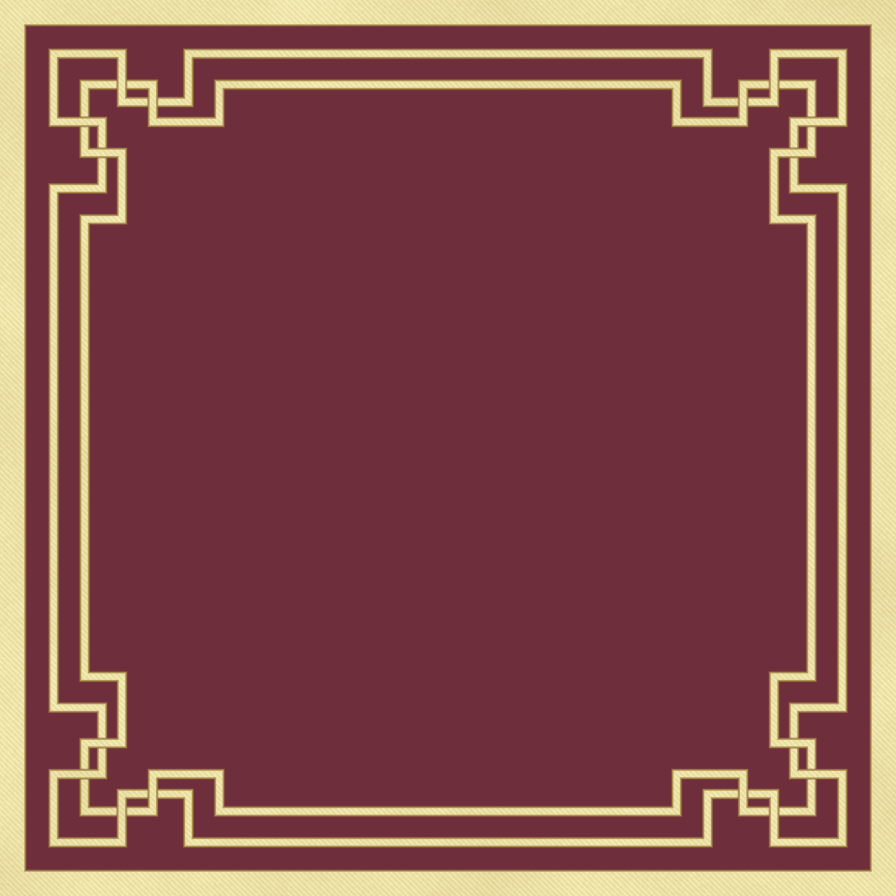
This background is drawn by a three.js fragment shader. Its source:

```glsl
// Maroon panel with a woven gold border and interlaced stepped corner rails.
varying vec2 vUv;

const vec3 MAROON = vec3(0.435, 0.182, 0.230);
const vec3 SHADOW = vec3(0.53, 0.32, 0.26);
const vec3 DARK_GOLD = vec3(0.67, 0.57, 0.31);
const vec3 MID_GOLD = vec3(0.85, 0.79, 0.54);
const vec3 PALE_GOLD = vec3(0.96, 0.93, 0.71);

const float SOFT = 0.0009;
const float BORDER = 0.0286;
const float RAIL_HALF = 0.0053;

float hash(vec2 p) {
  vec3 h = fract(vec3(p.xyx) * 0.1031);
  h += dot(h, h.yzx + 33.33);
  return fract((h.x + h.y) * h.z);
}

float valueNoise(vec2 p) {
  vec2 cell = floor(p);
  vec2 f = fract(p);
  f = f * f * (3.0 - 2.0 * f);
  float low = mix(hash(cell), hash(cell + vec2(1.0, 0.0)), f.x);
  float high = mix(hash(cell + vec2(0.0, 1.0)), hash(cell + vec2(1.0)), f.x);
  return mix(low, high, f.y);
}

// Coverage of the region where the distance is negative
float inside(float d) {
  return 1.0 - smoothstep(-SOFT, SOFT, d);
}

// Square-ended bar around an axis-aligned segment
float barDistance(vec2 p, vec2 a, vec2 b, float halfWidth) {
  vec2 away = abs(p - 0.5 * (a + b)) - 0.5 * abs(b - a) - halfWidth;
  return max(away.x, away.y);
}

// Rail along the side at an inset, dipping to depth between two positions
float railDistance(vec2 p, float inset, float start, float end, float depth) {
  vec2 a = vec2(start, inset);
  vec2 b = vec2(start, depth);
  vec2 c = vec2(end, depth);
  vec2 e = vec2(end, inset);
  float d = barDistance(p, vec2(inset), a, RAIL_HALF);
  d = min(d, barDistance(p, a, b, RAIL_HALF));
  d = min(d, barDistance(p, b, c, RAIL_HALF));
  d = min(d, barDistance(p, c, e, RAIL_HALF));
  return min(d, barDistance(p, e, vec2(0.6, inset), RAIL_HALF));
}

// Twill weave with fine grain and slow changes of tone
vec3 goldCloth(vec2 p) {
  float twill = 0.5 + 0.5 * cos(6.2832 * (p.x + p.y) * 160.0);
  float grain = valueNoise(p * 400.0);
  float tone = valueNoise(p * 9.0) + 0.5 * valueNoise(p * 31.0 + 7.0);
  float light = 0.12 + 0.42 * twill + 0.22 * grain + 0.28 * tone;
  return mix(MID_GOLD, PALE_GOLD, clamp(light, 0.0, 1.0));
}

// Rail with a faint shadow, dark rim and cloth fill
vec3 paintRail(vec3 base, vec3 cloth, float d) {
  vec3 color = mix(base, SHADOW, 0.6 * inside(d - 0.0008));
  color = mix(color, DARK_GOLD, inside(d));
  return mix(color, cloth, inside(d + 0.0016));
}

void main() {
  // Fold all four sides and both corner halves into one
  vec2 q = min(vUv, 1.0 - vUv);
  q = vec2(max(q.x, q.y), min(q.x, q.y));

  vec3 cloth = goldCloth(vUv);
  vec3 color = MAROON;

  // Interlaced rails, exchanging places between the two crossings
  float outer = railDistance(q, 0.0599, 0.1360, 0.2103, 0.1139);
  float inner = railDistance(q, 0.0944, 0.1706, 0.2448, 0.1361);
  float innerOnTop = step(0.153, q.x);
  color = paintRail(color, cloth, mix(inner, outer, innerOnTop));
  color = paintRail(color, cloth, mix(outer, inner, innerOnTop));

  // Outer cloth border with a dark inner rim
  float edge = q.y - BORDER;
  color = mix(color, SHADOW, 0.7 * inside(edge - 0.0012));
  color = mix(color, DARK_GOLD, inside(edge));
  color = mix(color, cloth, inside(edge + 0.0014));

  gl_FragColor = vec4(color, 1.0);
}
```
